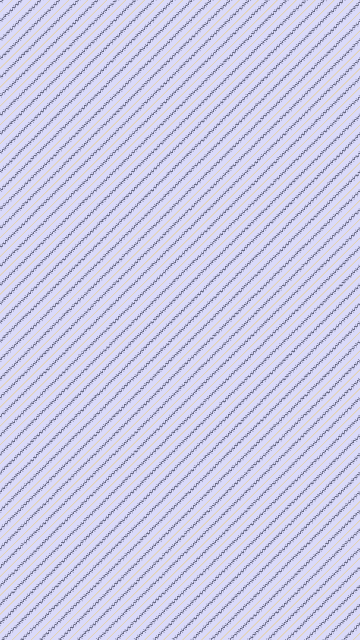
This pattern is drawn by a WebGL 2 fragment shader. Its source:

```glsl
#version 300 es
precision highp float;
// Diagonal stripes on pale lavender: chains of small dark twigs alternate
// with hairline gold rules. The plane is turned into stripe space, where one
// unit is one repeat; each twig is a stroke, a branch and dots, hash-varied.
uniform vec2 u_resolution;
out vec4 fragColor;

const vec2 REPEATS = vec2(19.0, 34.0);      // stripes across and down
const float CHAIN_PHASE = 0.86;             // offset of the dark chain
const float RULE_OFFSET = 0.5;              // gold rule, from the chain
const float TWIG_STEP = 0.333;              // twig spacing along the chain
const vec3 LAVENDER = vec3(0.853, 0.853, 0.98);
const vec3 INK = vec3(0.13, 0.14, 0.23);
const vec3 GOLD = vec3(0.92, 0.80, 0.45);

// Hash without sine, two values in 0..1
vec2 hash22(vec2 p) {
  vec3 a = fract(p.xyx * vec3(0.1031, 0.1030, 0.0973));
  a += dot(a, a.yzx + 33.33);
  return fract((a.xx + a.yz) * a.zy);
}

// Box-filtered coverage of a line with the given half width
float lineCover(float d, float halfWidth, float px) {
  return clamp((halfWidth - d) / px + 0.5, 0.0, 1.0)
       - clamp((-halfWidth - d) / px + 0.5, 0.0, 1.0);
}

// Dot coverage that keeps its area when smaller than a pixel
float dotCover(vec2 p, float radius, float px) {
  float r = max(radius, 0.5 * px);
  float fade = radius * radius / (r * r);
  return fade * clamp((r - length(p)) / px + 0.5, 0.0, 1.0);
}

float segmentDistance(vec2 p, vec2 a, vec2 b) {
  vec2 ab = b - a;
  return length(p - a - ab * clamp(dot(p - a, ab) / dot(ab, ab), 0.0, 1.0));
}

// One twig: a slanted stroke, a short branch from its end, two dots
float twig(vec2 p, vec2 rnd, float px) {
  p.y -= (rnd.x - 0.5) * 0.03;
  vec2 tip = vec2(0.1, -0.065 + 0.03 * rnd.y);
  vec2 branchEnd = tip + vec2(0.06, 0.07 + 0.03 * rnd.x);
  float stroke = lineCover(segmentDistance(p, -tip, tip), 0.024, px);
  float branch = lineCover(segmentDistance(p, tip, branchEnd), 0.02, px);
  vec2 side = vec2(0.03 + 0.04 * rnd.x, 0.09 + 0.03 * rnd.y);
  float dots = max(dotCover(p - side, 0.024, px), dotCover(p + side, 0.022, px));
  return max(max(stroke, branch), dots);
}

// Chain of twigs; neighbours are included so that none is cut off
float chain(vec2 p, float row, float px) {
  float cell = floor(p.x / TWIG_STEP);
  float cover = 0.0;
  for (int i = -1; i <= 1; i++) {
    float id = cell + float(i);
    vec2 rnd = hash22(vec2(id, row) + 200.0);
    vec2 local = vec2(p.x - (id + 0.5) * TWIG_STEP, p.y);
    cover = max(cover, twig(local, rnd, px));
  }
  return cover;
}

void main() {
  // Stripe space: x runs along the stripes, y counts them
  vec2 p = gl_FragCoord.xy / u_resolution.y;
  float aspect = u_resolution.x / u_resolution.y;
  vec2 across = vec2(-REPEATS.x / aspect, REPEATS.y);
  vec2 q = vec2(dot(p, vec2(across.y, -across.x)), dot(p, across) - CHAIN_PHASE);
  q.x /= 1.0;
  float px = length(across) / u_resolution.y;

  // Gold hairline
  float ruleY = q.y - RULE_OFFSET;
  float rule = lineCover(abs(ruleY - floor(ruleY + 0.5)), 0.019, px);

  // Dark twigs
  float row = floor(q.y + 0.5);
  float ink = chain(vec2(q.x, q.y - row), row, px);

  vec3 color = mix(LAVENDER, GOLD, rule);
  color = mix(color, INK, ink);
  fragColor = vec4(color, 1.0);
}
```
